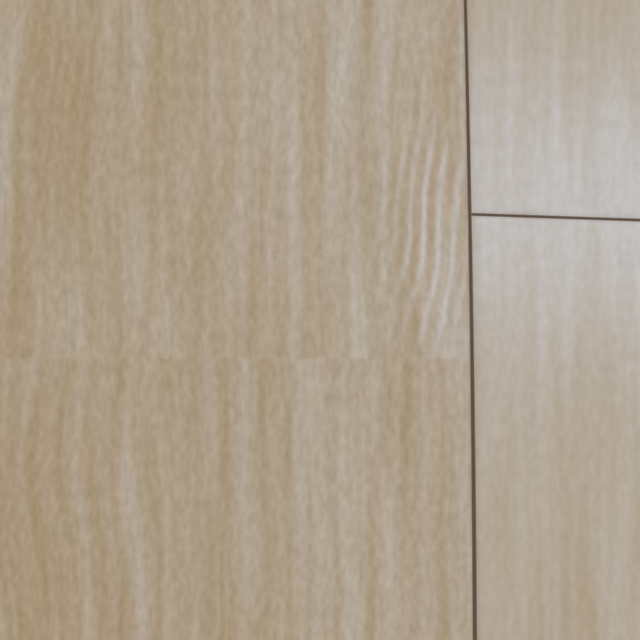
This texture is drawn by a WebGL 1 fragment shader. Its source:

```glsl
precision highp float;
// Pale oak floor: one wide plank on the left, two shorter ones on the right.
// Stretched gradient noise makes the grain, a tone ramp runs from warm tan to
// grey sheen, and distances to two slightly bent lines make the dark seams.

uniform vec2 u_resolution;

vec2 gradientAt(vec2 cell) {
  vec3 h = fract(cell.xyx * vec3(0.1031, 0.1030, 0.0973));
  h += dot(h, h.yzx + 33.33);
  float angle = 6.2832 * fract((h.x + h.y) * h.z);
  return vec2(cos(angle), sin(angle));
}

float gradientNoise(vec2 p) {
  vec2 i = floor(p);
  vec2 f = p - i;
  vec2 u = f * f * f * (f * (f * 6.0 - 15.0) + 10.0);
  vec2 e = vec2(0.0, 1.0);
  float low = mix(dot(gradientAt(i), f),
                  dot(gradientAt(i + e.yx), f - e.yx), u.x);
  float high = mix(dot(gradientAt(i + e.xy), f - e.xy),
                   dot(gradientAt(i + e.yy), f - e.yy), u.x);
  return mix(low, high, u.y);
}

// Long vertical streaks in three widths
float streaks(vec2 p, float seed) {
  vec2 q = p + vec2(seed, seed * 1.7);
  return 0.30 * gradientNoise(q * vec2(13.0, 1.3))
       + 0.38 * gradientNoise(q * vec2(36.0, 2.6) + 7.3)
       + 0.26 * gradientNoise(q * vec2(72.0, 5.0) + 19.1);
}

// Short pores and soft mottling
float flecks(vec2 p) {
  return 0.6 * gradientNoise(p * vec2(95.0, 42.0) + 3.7)
       + 0.4 * gradientNoise(p * vec2(150.0, 85.0) + 41.2);
}

float leftTone(vec2 p) {
  // Grain bends most near the left edge
  float bend = 0.012 + 0.05 * (1.0 - smoothstep(0.0, 0.3, p.x));
  vec2 q = p;
  q.x += bend * gradientNoise(p * vec2(2.0, 3.2) + 5.5);

  // The printed grain changes pattern across a faint joint
  float grain = mix(streaks(q, 2.4), streaks(q, 6.1),
                    smoothstep(0.437, 0.443, p.y));
  float tone = 0.07 + 0.34 * p.x + 0.07 * (p.y - 0.5) + grain;

  // Slanted ridges that catch the light beside the seam
  vec2 r = (p - vec2(0.675, 0.64)) / vec2(0.065, 0.17);
  float patchMask = exp(-dot(r, r));
  float lean = p.x - 0.13 * (p.y - 0.64)
             + 0.02 * gradientNoise(p * vec2(9.0, 6.0));
  float ridge = 0.5 + 0.5 * sin(lean * 260.0);
  return tone + patchMask * (0.75 * ridge * ridge - 0.15);
}

float rightTone(vec2 p, float upper) {
  float grain = mix(streaks(p, 11.3), streaks(p, 15.8), upper);
  float offset = (p.y - 0.68) / 0.25;
  float sheen = exp(-offset * offset) * (0.88 + 0.5 * (p.x - 0.74));
  float ripple = gradientNoise(p * vec2(14.0, 60.0) + 2.9);
  return 0.36 + 0.76 * sheen + grain * (0.8 - 0.25 * sheen)
       + 0.13 * sheen * ripple;
}

// Dark core of a seam with a blurred edge
float seamLine(float d, float halfWidth) {
  return 1.0 - smoothstep(halfWidth - 0.0016, halfWidth + 0.0016, abs(d));
}

void main() {
  vec2 p = gl_FragCoord.xy / u_resolution;

  // Signed distances to the seams
  float sideSeam = p.x - (0.742 - 0.006 * p.y - 0.009 * p.y * p.y);
  float crossSeam = p.y - (0.665 - 0.034 * (p.x - 0.737));
  float rightPlank = smoothstep(-0.0015, 0.0015, sideSeam);
  float upper = smoothstep(-0.0015, 0.0015, crossSeam);

  // Wood colour from tan to grey
  float tone = mix(leftTone(p), rightTone(p, upper), rightPlank);
  float fleck = flecks(p);
  tone += 0.12 * fleck;
  vec3 color = mix(vec3(0.66, 0.59, 0.49), vec3(0.75, 0.73, 0.71),
                   clamp(tone, -0.35, 1.15));
  color *= 1.0 + fleck * mix(0.085, 0.035, rightPlank);

  // Worn, paler bevel and soft shadow around the seams
  float bevel = exp(-pow((sideSeam + 0.008) / 0.004, 2.0))
              + rightPlank * exp(-pow((crossSeam + 0.007) / 0.004, 2.0));
  color += 0.018 * bevel;
  float shade = max(exp(-abs(sideSeam) / 0.004),
                    rightPlank * exp(-abs(crossSeam) / 0.003));
  color *= 1.0 - 0.22 * shade;

  // Seams, the long one thinner towards the top
  float seam = max(seamLine(sideSeam, 0.0031 - 0.0009 * p.y),
                   rightPlank * seamLine(crossSeam, 0.0019));
  color = mix(color, vec3(0.35, 0.29, 0.235), 0.92 * seam);

  gl_FragColor = vec4(color, 1.0);
}
```
